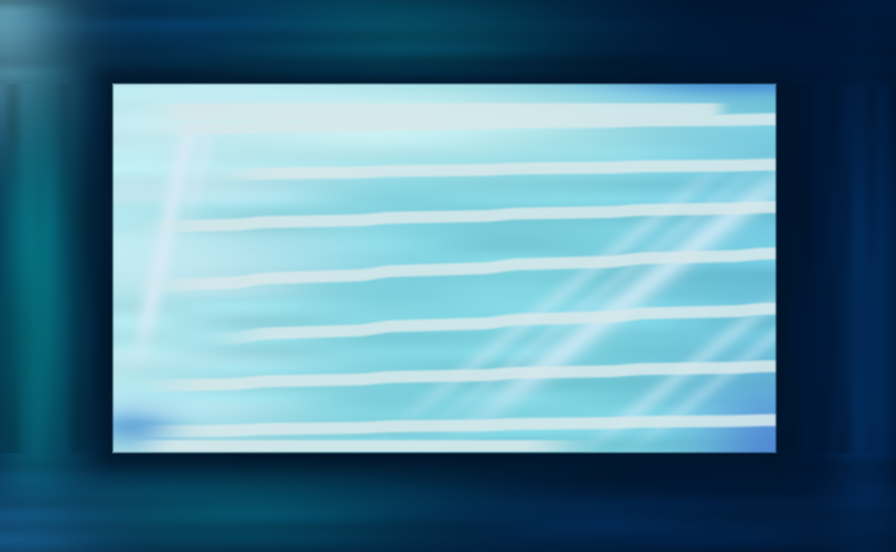
This background is drawn by a WebGL 1 fragment shader. Its source:

```glsl
precision highp float;
// A bright cyan window in a dark, painterly blue-green frame.
// Soft elliptical glows tint both areas; a loop paints the pale slats,
// and slanted bands add light shafts, with stretched noise as brushwork.
uniform vec2 u_resolution;

float hash(vec2 p) {
  vec3 q = fract(vec3(p.xyx) * 0.1031);
  q += dot(q, q.yzx + 33.33);
  return fract((q.x + q.y) * q.z);
}

float noise(vec2 p) {
  vec2 i = floor(p), f = fract(p);
  f = f * f * (3.0 - 2.0 * f);
  return mix(mix(hash(i), hash(i + vec2(1, 0)), f.x),
             mix(hash(i + vec2(0, 1)), hash(i + vec2(1, 1)), f.x), f.y);
}

float glow(vec2 p, vec2 center, vec2 radius) {
  vec2 d = (p - center) / radius;
  return exp(-dot(d, d));
}

float band(float x, float center, float width) {
  float d = (x - center) / width;
  return exp(-d * d);
}

vec3 paintFrame(vec2 p) {
  vec3 c = mix(vec3(0.01, 0.13, 0.23), vec3(0.0, 0.085, 0.2), smoothstep(0.2, 0.8, p.x));
  // Teal on the left, top and bottom
  c = mix(c, vec3(0.02, 0.45, 0.5), 0.9 * glow(p, vec2(0.04, 0.53), vec2(0.042, 0.42)));
  c = mix(c, vec3(0.02, 0.31, 0.39), 0.85 * glow(p, vec2(0.43, 0.06), vec2(0.2, 0.11)));
  c = mix(c, vec3(0.02, 0.34, 0.43), 0.9 * glow(p, vec2(0.26, 0.93), vec2(0.24, 0.075)));
  // Blue toward the corners and right edge
  c = mix(c, vec3(0.02, 0.23, 0.4), 0.7 * glow(p, vec2(0.2, 0.05), vec2(0.14, 0.06)));
  c = mix(c, vec3(0.08, 0.32, 0.5), 0.85 * glow(p, vec2(0.0, 0.98), vec2(0.14, 0.12)));
  c = mix(c, vec3(0.01, 0.19, 0.39), 0.8 * glow(p, vec2(0.965, 0.6), vec2(0.035, 0.4)));
  c = mix(c, vec3(0.01, 0.17, 0.34), 0.6 * glow(p, vec2(0.7, 0.95), vec2(0.3, 0.06)));
  c = mix(c, vec3(0.36, 0.58, 0.66), 0.9 * glow(p, vec2(0.0, 0.04), vec2(0.075, 0.19)));
  // Dark inner border
  vec2 q = abs(p - vec2(0.496, 0.486)) - vec2(0.37, 0.334);
  float edge = length(max(q, 0.0) / vec2(0.022, 0.03));
  c = mix(c, vec3(0.0, 0.075, 0.15), 0.7 * exp(-edge * edge));
  float grain = mix(noise(p * vec2(6, 45)), noise(p * vec2(70, 5)), step(q.y, 0.0));
  return c * (0.88 + 0.24 * grain);
}

vec3 paintWindow(vec2 p) {
  float brush = noise(p * vec2(7, 36) + 4.0);
  vec3 c = mix(vec3(0.7, 0.9, 0.93), vec3(0.49, 0.82, 0.87), smoothstep(0.12, 0.48, p.x));
  c = mix(c, vec3(0.42, 0.76, 0.86), 0.8 * smoothstep(0.6, 0.87, p.x));
  c += 0.08 * (brush - 0.5);
  c = mix(c, vec3(0.86, 0.97, 0.97), 0.85 * glow(p, vec2(0.42, 0.22), vec2(0.3, 0.09)));
  // Blue shading in the corners
  c = mix(c, vec3(0.31, 0.52, 0.83), 0.9 * glow(p, vec2(0.87, 0.81), vec2(0.075, 0.11)));
  c = mix(c, vec3(0.27, 0.55, 0.82), 0.9 * glow(p, vec2(0.83, 0.15), vec2(0.15, 0.025)));
  c = mix(c, vec3(0.35, 0.62, 0.85), 0.8 * glow(p, vec2(0.15, 0.77), vec2(0.05, 0.035)));
  // Faint horizontal streaks on the left
  float wisp = smoothstep(0.35, 0.9, noise(p * vec2(4, 23) + 9.0));
  c = mix(c, vec3(0.79, 0.91, 0.95), 0.6 * wisp * smoothstep(0.52, 0.2, p.x));

  // Slanted light shafts on the right
  float s = p.x + 0.765 * p.y;
  float shafts = 0.85 * band(s, 1.117, 0.024) + 0.45 * band(s, 1.035, 0.016)
               + 0.3 * band(s, 1.075, 0.012);
  shafts *= smoothstep(0.25, 0.4, p.y) * smoothstep(0.84, 0.64, p.y);
  float low = 0.5 * band(s, 1.28, 0.016) + 0.38 * band(s, 1.33, 0.014);
  shafts += low * smoothstep(0.5, 0.6, p.y) * smoothstep(0.84, 0.74, p.y);
  c = mix(c, vec3(0.8, 0.91, 0.96), min(shafts, 0.9));

  // Leaning strokes near the left edge
  float lean = p.x + 0.133 * p.y;
  float strokes = 0.8 * band(lean, 0.242, 0.012) * smoothstep(0.7, 0.54, p.y)
                + 0.45 * band(lean, 0.265, 0.009) * smoothstep(0.5, 0.25, p.y);
  c = mix(c, vec3(0.85, 0.92, 0.96), strokes * smoothstep(0.17, 0.26, p.y));

  // Pale slats rising to the right in small brush steps
  float t = clamp((p.x - 0.16) / 0.7, 0.0, 1.0);
  float stepped = (floor(t * 5.0) + smoothstep(0.7, 1.0, fract(t * 5.0))) / 5.0;
  float rise = pow(1.0 - mix(t, stepped, 0.45), 1.2);
  float slats = 0.0;
  for (int k = 0; k < 7; k++) {
    float i = float(k);
    float y = 0.219 + 0.0907 * i - 0.032 * exp(-(i - 2.9) * (i - 2.9) / 3.5);
    y += rise * (0.017 + 0.046 * exp(-(i - 3.5) * (i - 3.5) / 2.5));
    float start = 0.195 + 0.052 * sin(2.1 * i - 0.5);
    float line = smoothstep(0.0145, 0.007, abs(p.y - y));
    slats = max(slats, line * smoothstep(start - 0.03, start + 0.07, p.x));
  }
  // Broad top slat and thin bottom slat
  float top = smoothstep(0.02, 0.012, abs(p.y - 0.203));
  top *= smoothstep(0.15, 0.22, p.x) * smoothstep(0.82, 0.79, p.x);
  float bottom = smoothstep(0.014, 0.007, abs(p.y - 0.808));
  bottom *= smoothstep(0.14, 0.2, p.x) * smoothstep(0.68, 0.58, p.x);
  slats = max(slats, max(top, bottom));
  return mix(c, vec3(0.84, 0.91, 0.92), 0.88 * slats);
}

void main() {
  // Canvas fractions, with y measured down from the top
  vec2 p = gl_FragCoord.xy / u_resolution;
  p.y = 1.0 - p.y;
  vec2 q = abs(p - vec2(0.496, 0.486)) - vec2(0.37, 0.334);
  float inside = smoothstep(0.002, -0.002, max(q.x, q.y * 0.62));
  gl_FragColor = vec4(mix(paintFrame(p), paintWindow(p), inside), 1.0);
}
```
